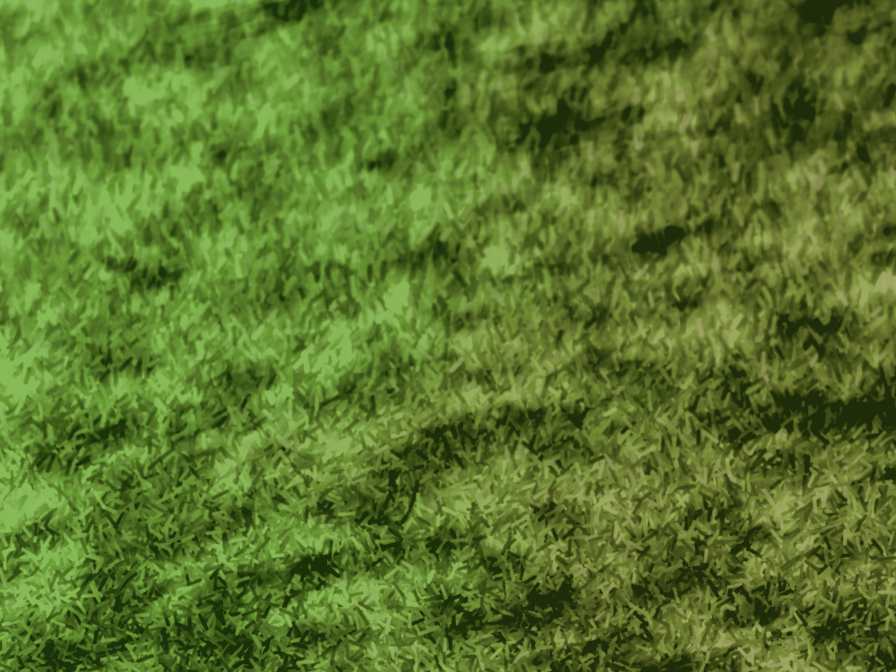
This texture is drawn by a WebGL 1 fragment shader. Its source:

```glsl
precision highp float;
uniform vec2 u_resolution;

#define BLADE_CELL 0.019
#define BLADE_REACH 0.68
#define BLADE_CONTRAST 0.74
#define CLUMP_CONTRAST 1.0
#define CLUMP_SCALE vec2(12.0, 21.0)
#define NEAR_SOFTNESS 0.0017
#define FAR_SOFTNESS 0.0055
#define MEAN_TONE 0.51

const vec3 SHADOW = vec3(0.11, 0.18, 0.035);
const vec3 DEEP   = vec3(0.25, 0.33, 0.09);
const vec3 OLIVE  = vec3(0.36, 0.44, 0.16);
const vec3 FRESH  = vec3(0.43, 0.55, 0.20);
const vec3 PALE   = vec3(0.57, 0.69, 0.35);
const vec3 STRAW  = vec3(0.50, 0.55, 0.31);

float hash(vec2 p) {
  vec3 q = fract(p.xyx * vec3(0.1031, 0.1030, 0.0973));
  q += dot(q, q.yzx + 33.33);
  return fract((q.x + q.y) * q.z);
}

float noise(vec2 p) {
  vec2 cell = floor(p), f = fract(p);
  f = f * f * (3.0 - 2.0 * f);
  float low = mix(hash(cell), hash(cell + vec2(1.0, 0.0)), f.x);
  float high = mix(hash(cell + vec2(0.0, 1.0)), hash(cell + 1.0), f.x);
  return mix(low, high, f.y);
}

float fbm(vec2 p) {
  float sum = 0.0, weight = 0.5;
  for (int i = 0; i < 4; i++) {
    sum += weight * noise(p);
    p = mat2(1.6, 1.2, -1.2, 1.6) * p + 17.3;
    weight *= 0.5;
  }
  return sum / 0.9375;
}

float segmentDistance(vec2 p, vec2 halfAxis) {
  float along = clamp(dot(p, halfAxis) / dot(halfAxis, halfAxis), -1.0, 1.0);
  return length(p - halfAxis * along);
}

// Layered blades; x is brightness offset, y is dryness
vec2 blades(vec2 p, float softness) {
  vec2 look = vec2(0.0, 0.3);
  float width = 0.0016 + 0.6 * softness;
  for (int layer = 0; layer < 6; layer++) {
    vec2 shift = float(layer) * vec2(0.373, 0.717) + 2.0;
    vec2 grid = (p + shift) / BLADE_CELL;
    for (int j = -1; j <= 1; j++) {
      for (int i = -1; i <= 1; i++) {
        vec2 cell = floor(grid) + vec2(float(i), float(j));
        vec2 seed = cell + float(layer) * 131.0;
        vec2 root = cell + vec2(hash(seed + 3.1), hash(seed + 7.7));
        float height = cell.y * BLADE_CELL - shift.y;
        float spread = mix(2.9, 1.3, smoothstep(0.1, 0.75, height));
        float lean = (hash(seed + 11.9) - 0.45) * spread;
        float reach = BLADE_REACH * mix(0.55, 1.0, hash(seed + 19.3));
        vec2 halfAxis = reach * vec2(sin(lean), cos(lean));
        float d = segmentDistance(grid - root, halfAxis) * BLADE_CELL;
        float cover = 1.0 - smoothstep(width - softness, width + softness, d);
        vec2 blade = vec2(hash(seed + 29.3) - 0.5, hash(seed + 41.7));
        look = mix(look, blade, cover * 0.9);
      }
    }
  }
  return look;
}

vec3 grassColor(float tone) {
  vec3 color = mix(SHADOW, DEEP, smoothstep(0.03, 0.29, tone));
  color = mix(color, OLIVE, smoothstep(0.24, 0.46, tone));
  color = mix(color, FRESH, smoothstep(0.42, 0.62, tone));
  return mix(color, PALE, smoothstep(0.58, 0.88, tone));
}

void main() {
  vec2 uv = gl_FragCoord.xy / u_resolution;
  vec2 p = gl_FragCoord.xy / u_resolution.y;
  float softness = mix(NEAR_SOFTNESS, FAR_SOFTNESS, smoothstep(0.1, 1.0, uv.y));
  softness = max(softness, 0.6 / u_resolution.y);

  // Tilted clumps with hollows in shade
  vec2 slope = vec2(p.x, p.y - 0.22 * p.x);
  float clump = fbm(slope * CLUMP_SCALE + 5.0) - 0.5;
  float hollow = smoothstep(0.40, 0.22, fbm(slope * vec2(9.0, 19.0) + 61.0));
  float patches = fbm(slope * vec2(3.0, 5.0) + 23.0) - 0.5;

  // Sunlit lush left side, drier and dimmer right side
  float lush = smoothstep(0.85, 0.15, uv.x - 0.22 * (uv.y - 0.5) + 0.5 * patches);
  float light = 0.13 * (lush - 0.5) + 0.25 * patches;
  light -= 0.08 * smoothstep(0.25, 0.0, uv.y);
  light -= 0.10 * smoothstep(0.65, 1.0, uv.y) * smoothstep(0.4, 1.0, uv.x);

  vec2 blade = blades(p, softness);
  float bladeContrast = BLADE_CONTRAST * mix(1.1, 0.65, uv.y);
  float tone = MEAN_TONE + light + CLUMP_CONTRAST * clump;
  tone += bladeContrast * blade.x - 0.28 * hollow;

  // Dry blades and side tint
  vec3 color = grassColor(tone);
  float dry = smoothstep(0.5, 0.95, blade.y) * smoothstep(0.4, 0.6, tone);
  color = mix(color, STRAW + 0.25 * (tone - 0.5), dry * mix(0.8, 0.4, lush));
  color *= mix(vec3(1.06, 0.96, 1.02), vec3(0.92, 1.06, 0.96), lush);
  gl_FragColor = vec4(clamp(color, 0.0, 1.0), 1.0);
}
```
